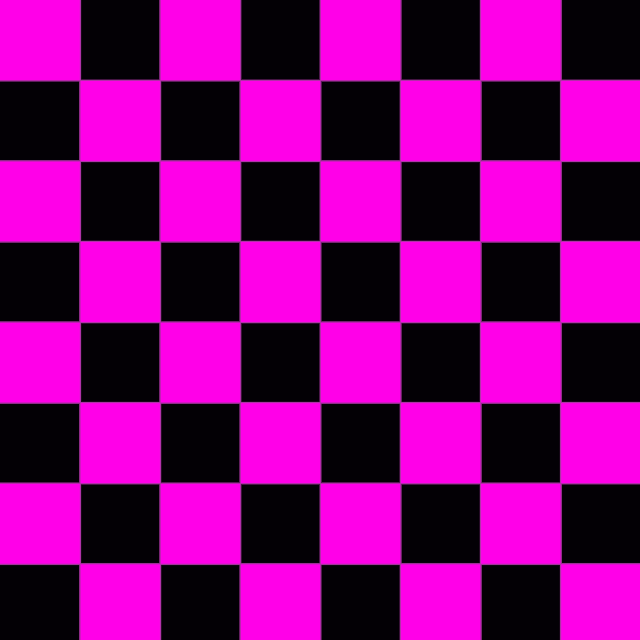
A WebGL 2 fragment shader for this pattern:

```glsl
#version 300 es
precision highp float;
// Magenta and black checkerboard, eight by eight, with thin dull pink seams.
// Each point gets a signed distance to its nearest seam, positive inside
// magenta squares; fill and seam are both shaded from that distance.

uniform vec2 u_resolution;
out vec4 fragColor;

const vec3 MAGENTA = vec3(1.0, 0.0, 0.91);
const vec3 BLACK = vec3(0.01, 0.0, 0.02);
const vec3 SEAM_PINK = vec3(0.80, 0.24, 0.76);

const vec2 SQUARE_SIZE = vec2(0.1252, 0.1259); // rows slightly taller than columns
const float LAST_SEAM = 7.0;                   // seams per axis, none on the border
const float SEAM_HALF_WIDTH = 0.0010;
const float SEAM_SHIFT = 0.0005;               // seam leans into the black side

// Distance to the nearest inner seam, signed by the checker parity
float checkerDistance(vec2 p, vec2 size) {
    vec2 grid = p / size;
    vec2 seam = clamp(round(grid), 1.0, LAST_SEAM);
    vec2 gap = abs(grid - seam) * size;
    vec2 cell = floor(grid);
    float parity = mod(cell.x + cell.y, 2.0);
    return min(gap.x, gap.y) * (1.0 - 2.0 * parity);
}

// Soft coverage of the region where d is positive
float coverage(float d, float blur) {
    return smoothstep(-blur, blur, d);
}

void main() {
    vec2 uv = gl_FragCoord.xy / u_resolution;
    vec2 fromTop = vec2(uv.x, 1.0 - uv.y);
    float blur = max(0.75 / min(u_resolution.x, u_resolution.y), 0.0008);

    // Squares
    float d = checkerDistance(fromTop, SQUARE_SIZE);
    vec3 color = mix(BLACK, MAGENTA, coverage(d, blur));

    // Seams
    float seam = coverage(SEAM_HALF_WIDTH - abs(d + SEAM_SHIFT), blur);
    color = mix(color, SEAM_PINK, seam * 0.85);

    fragColor = vec4(color, 1.0);
}
```
